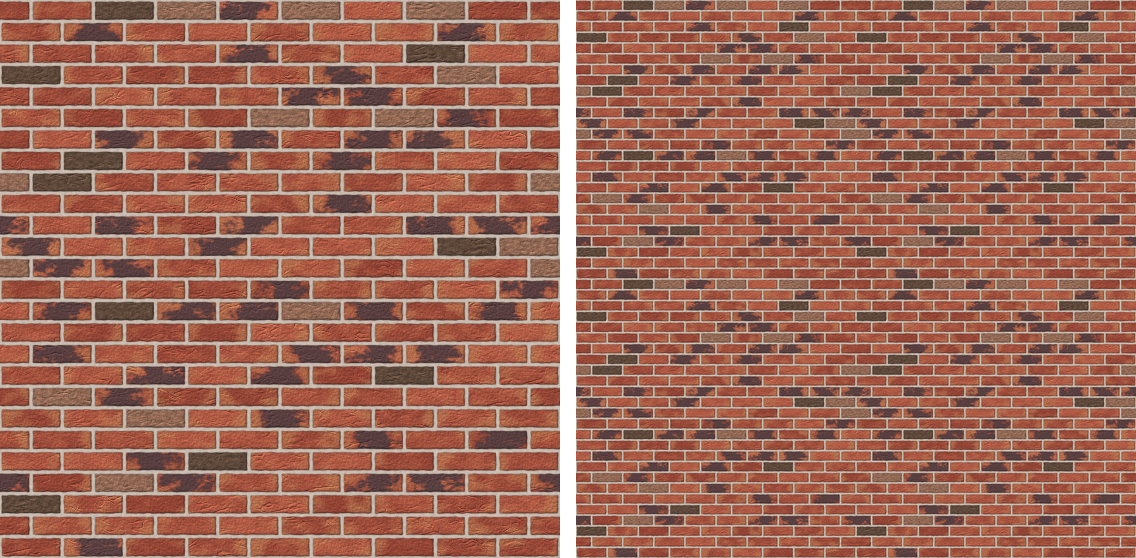
Left, the tile; right, the same tile 2 across and 2 down.
Reproduce this texture procedurally as a Shadertoy shader.

```glsl
// Running-bond wall of hand-moulded red bricks in pale mortar, seamless on all sides.
// Each brick takes its kind, tint, burn marks and creases from a hash of its wrapped
// cell index; gradient noise in brick-local space gives the relief that is then lit.

#define COLUMNS 9.0        // bricks across
#define ROWS 26.0          // courses, even so that the bond wraps
#define JOINT 0.175        // mortar width, in course heights
#define CORNER 0.05        // corner rounding
#define WOBBLE 0.035       // unevenness of the brick outline
#define BURNT_SHARE 0.19   // bricks with a dark violet heart
#define BROWN_SHARE 0.09   // plain brown bricks
#define RELIEF 0.27        // strength of the lit surface
#define CREASE_DEPTH 0.95  // depth of the folds in the clay

const vec3 DEEP_RED   = vec3(0.57, 0.265, 0.205);
const vec3 BRIGHT_RED = vec3(0.70, 0.365, 0.275);
const vec3 OCHRE      = vec3(0.71, 0.46, 0.31);
const vec3 VIOLET     = vec3(0.325, 0.24, 0.25);
const vec3 DARK_BROWN = vec3(0.37, 0.285, 0.23);
const vec3 PALE_BROWN = vec3(0.57, 0.41, 0.33);
const vec3 MORTAR     = vec3(0.79, 0.735, 0.69);

vec2 hash2(vec2 p) {
    vec3 h = fract(p.xyx * vec3(0.1031, 0.1030, 0.0973));
    h += dot(h, h.yzx + 33.33);
    return fract((h.xx + h.yz) * h.zy);
}

float cornerSlope(vec2 cell, vec2 offset, vec2 period) {
    float angle = 6.2832 * hash2(mod(cell, period)).x;
    return dot(vec2(cos(angle), sin(angle)), offset);
}

// Gradient noise that repeats after a whole number of lattice cells
float gradientNoise(vec2 p, vec2 period) {
    vec2 i = floor(p), f = p - i;
    vec2 w = f * f * f * (f * (f * 6.0 - 15.0) + 10.0);
    vec2 e = vec2(1.0, 0.0);
    float low  = mix(cornerSlope(i, f, period), cornerSlope(i + e.xy, f - e.xy, period), w.x);
    float high = mix(cornerSlope(i + e.yx, f - e.yx, period), cornerSlope(i + e.xx, f - e.xx, period), w.x);
    return mix(low, high, w.y);
}

// Noise inside one brick, where no wrapping is needed
float clayNoise(vec2 p) {
    return gradientNoise(p, vec2(1024.0));
}

float roundedBox(vec2 p, vec2 halfSize, float radius) {
    vec2 d = abs(p) - halfSize + radius;
    return length(max(d, 0.0)) + min(max(d.x, d.y), 0.0) - radius;
}

// Surface height: sandy grain cut by long, bowed folds
float clayHeight(vec2 p, vec2 seed, float bend, float roughness) {
    float warp = clayNoise(p * vec2(1.7, 3.0) + seed + 31.0);
    vec2 folded = vec2(p.x * 1.1, (p.y + bend * p.x * p.x) * 3.6);
    float fold = clayNoise(folded + 1.1 * warp + seed);
    float crease = 1.0 - smoothstep(0.0, 0.17, abs(fold));
    float patches = smoothstep(-0.15, 0.3, clayNoise(p * vec2(0.9, 1.6) + seed + 57.0));
    float grain = 0.5 * clayNoise(p * 8.0 + seed) + 0.3 * clayNoise(p * 15.0 + seed);
    return grain - CREASE_DEPTH * crease * patches * roughness;
}

vec3 brickColor(vec2 p, vec2 halfSize, vec2 id, vec2 seed) {
    vec2 kind = hash2(id + 11.0), tint = hash2(id + 47.0), form = hash2(id + 83.0);
    float blotch = clayNoise(p * vec2(1.3, 2.0) + seed + 71.0);
    float mottle = clayNoise(p * vec2(4.0, 6.0) + seed + 19.0);
    float along = abs(p.x + 0.5 * (form.x - 0.5)) / halfSize.x;

    // Red body with ochre ends and stains
    vec3 color = mix(DEEP_RED, BRIGHT_RED, clamp(tint.x + 0.6 * blotch + 0.4 * mottle, 0.0, 1.0));
    float stain = smoothstep(0.45, 1.2, along + 0.9 * blotch + 0.5 * (tint.y - 0.5));
    color = mix(color, OCHRE, 0.65 * stain);

    // Burnt heart or plain brown body
    float burn = 1.0 - smoothstep(0.4, 0.85, along + 0.8 * blotch + 0.5 * mottle);
    color = mix(color, VIOLET, 0.92 * burn * step(kind.x, BURNT_SHARE));
    vec3 brown = mix(DARK_BROWN, PALE_BROWN, step(0.62, tint.x)) * (1.0 + 0.25 * mottle);
    color = mix(color, brown, step(1.0 - BROWN_SHARE, kind.x));

    // Light from the upper left
    float bend = mix(-0.12, 0.2, form.y);
    float roughness = mix(0.15, 1.0, kind.y);
    float lit = clayHeight(p, seed, bend, roughness)
              - clayHeight(p + vec2(-0.025, 0.05), seed, bend, roughness);
    return color * (1.0 + RELIEF * clamp(1.5 * lit, -1.5, 1.0));
}

void mainImage(out vec4 fragColor, in vec2 fragCoord) {
    vec2 uv = fragCoord / iResolution.xy;
    float pixel = ROWS / iResolution.y;

    // Brick cell, with every second course shifted by half a brick
    vec2 grid = uv * vec2(COLUMNS, ROWS);
    grid.x -= 0.5 * mod(floor(grid.y), 2.0);
    vec2 id = mod(floor(grid), vec2(COLUMNS, ROWS));
    vec2 cell = vec2(iResolution.x / iResolution.y * ROWS / COLUMNS, 1.0);
    vec2 p = (fract(grid) - 0.5) * cell;
    vec2 halfSize = 0.5 * (cell - JOINT);
    vec2 seed = floor(hash2(id + 5.0) * 400.0) + 100.0;

    float outline = roundedBox(p, halfSize, CORNER) + WOBBLE * clayNoise(p * 3.5 + seed);
    float coverage = 1.0 - smoothstep(-0.7 * pixel, 0.7 * pixel, outline);

    // Sandy mortar, darker where it meets the bricks
    vec2 sand = vec2(COLUMNS * 12.0, ROWS * 4.0);
    float grit = gradientNoise(uv * sand, sand) + gradientNoise(uv * sand * 2.0, sand * 2.0);
    vec3 mortar = MORTAR * (1.0 + 0.07 * grit) * mix(0.78, 1.0, smoothstep(-0.01, 0.06, outline));

    // Worn rim, heaviest along the lower and right sides
    vec3 brick = brickColor(p, halfSize, id, seed);
    float rim = smoothstep(-0.11, 0.0, outline);
    float shaded = smoothstep(-0.1, 0.1, p.x / halfSize.x - p.y / halfSize.y);
    brick *= 1.0 - rim * mix(0.08, 0.34, shaded);

    fragColor = vec4(mix(mortar, brick, coverage), 1.0);
}
```
